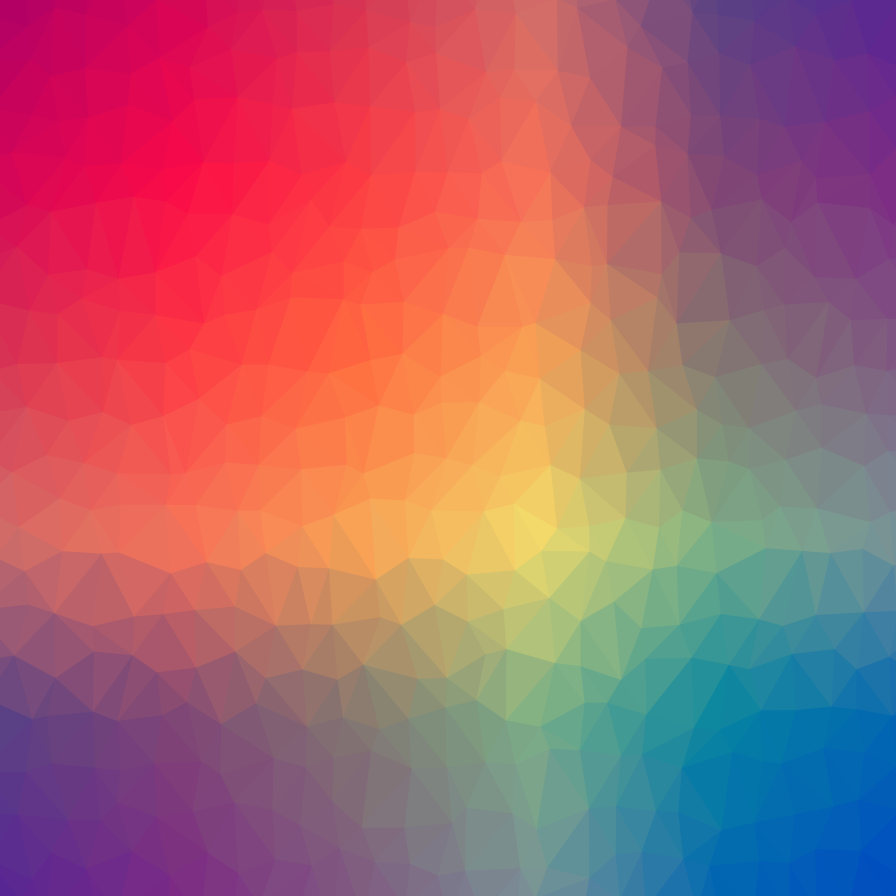
A WebGL 2 fragment shader for this background:

```glsl
#version 300 es
precision highp float;
// Low-poly mesh of flat triangles, tinted by a rainbow blended across both axes.

uniform vec2 u_resolution;
out vec4 fragColor;

const vec2 CELL = vec2(0.039, 0.056);    // mesh pitch
const vec2 MESH_SHIFT = vec2(0.63, 0.23); // mesh origin, in cells
const float JITTER = 0.66;

const vec3 RAINBOW[6] = vec3[6](
    vec3(0.69, 0.00, 0.40),  // magenta
    vec3(0.98, 0.04, 0.28),  // crimson
    vec3(1.00, 0.42, 0.25),  // orange
    vec3(0.95, 0.86, 0.42),  // yellow
    vec3(0.02, 0.52, 0.63),  // teal
    vec3(0.00, 0.29, 0.76)   // blue
);

vec2 hash22(vec2 p) {
    vec3 q = fract(p.xyx * vec3(0.1031, 0.1030, 0.0973));
    q += dot(q, q.yzx + 33.33);
    return fract((q.xx + q.yz) * q.zy);
}

float cross2(vec2 a, vec2 b) {
    return a.x * b.y - a.y * b.x;
}

vec3 rainbow(float t) {
    float s = clamp(t, 0.0, 1.0) * 5.0;
    int i = min(int(s), 4);
    return mix(RAINBOW[i], RAINBOW[i + 1], s - float(i));
}

vec3 meshColor(vec2 p) {
    return 0.5 * (rainbow(p.x) + rainbow(p.y));
}

// Jittered position of a mesh node
vec2 node(vec2 id) {
    vec2 offset = (hash22(id + 17.0) - 0.5) * JITTER;
    return (id + MESH_SHIFT + offset) * CELL;
}

// Signed distance to the line a-b, positive on the inner side
float edgeDistance(vec2 p, vec2 a, vec2 b) {
    return cross2(b - a, p - a) / length(b - a);
}

// Premultiplied flat colour of one triangle, with its coverage in alpha
vec4 triangle(vec2 p, vec2 a, vec2 b, vec2 c, float pixel) {
    float inside = min(edgeDistance(p, a, b),
                       min(edgeDistance(p, b, c), edgeDistance(p, c, a)));
    float coverage = clamp(inside / pixel + 0.5, 0.0, 1.0);
    return vec4(meshColor((a + b + c) / 3.0), 1.0) * coverage;
}

// True when the Delaunay split of the quad runs from b to d
bool splitsAlongBD(vec2 a, vec2 b, vec2 c, vec2 d) {
    vec2 ab = b - a, ad = d - a, cd = d - c, cb = b - c;
    return cross2(ab, ad) * dot(cd, cb) + dot(ab, ad) * cross2(cd, cb) > 0.0;
}

vec4 quad(vec2 p, vec2 id, float pixel) {
    vec2 a = node(id);
    vec2 b = node(id + vec2(1.0, 0.0));
    vec2 c = node(id + vec2(1.0, 1.0));
    vec2 d = node(id + vec2(0.0, 1.0));
    if (splitsAlongBD(a, b, c, d)) {
        return triangle(p, a, b, d, pixel) + triangle(p, c, d, b, pixel);
    }
    return triangle(p, a, b, c, pixel) + triangle(p, a, c, d, pixel);
}

void main() {
    vec2 p = gl_FragCoord.xy / u_resolution;
    p.y = 1.0 - p.y; // the rainbow runs from the top down
    float pixel = 1.0 / min(u_resolution.x, u_resolution.y);
    vec2 home = floor(p / CELL - MESH_SHIFT);

    // Gather the triangles of the surrounding quads
    vec4 sum = vec4(0.0);
    for (int y = -1; y <= 1; y++) {
        for (int x = -1; x <= 1; x++) {
            sum += quad(p, home + vec2(x, y), pixel);
        }
    }
    fragColor = vec4(sum.rgb / max(sum.a, 1e-4), 1.0);
}
```
